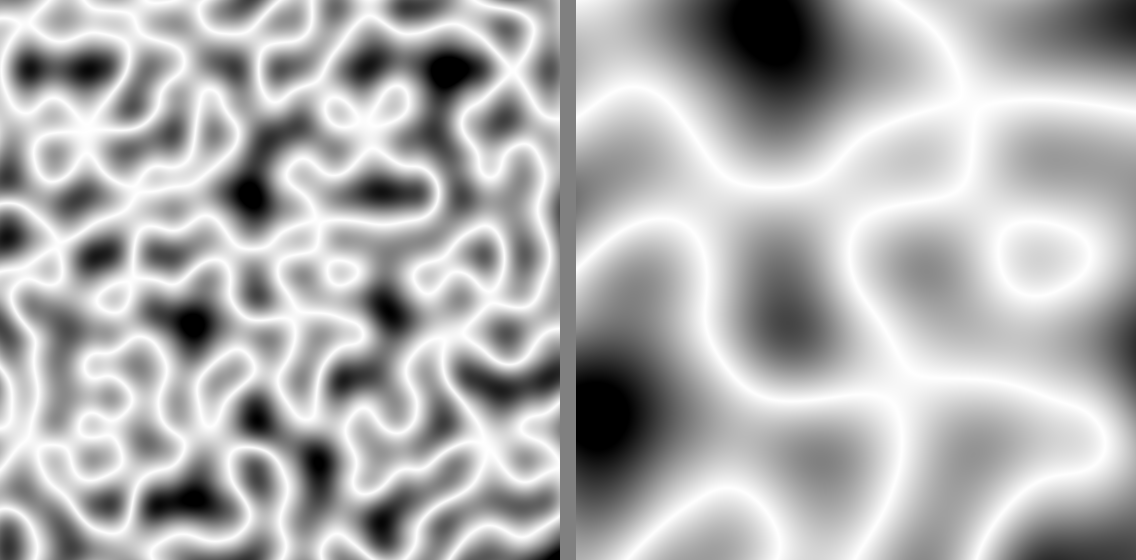
Left, the full canvas; right, a detail of the centre.
Write a WebGL 2 fragment shader that draws this texture.

```glsl
#version 300 es
precision highp float;
// Ridged gradient noise: thin bright creases winding between soft grey and black hollows.

uniform vec2 u_resolution;
out vec4 fragColor;

// Integer hash of a lattice corner, mapped to 0..1.
float hash(ivec2 corner) {
    uvec2 q = uvec2(corner + 4096) * uvec2(1597u, 3571u);
    uint h = (q.x ^ (q.y << 7)) * 747796405u + 2891336u;
    h = ((h >> ((h >> 28) + 4u)) ^ h) * 277803737u;
    h = (h >> 22) ^ h;
    return float(h >> 8) / 16777216.0;
}

// Slope contribution of one lattice corner.
float cornerSlope(ivec2 corner, vec2 offset) {
    float angle = 6.28319 * hash(corner);
    return dot(vec2(cos(angle), sin(angle)), offset);
}

float gradientNoise(vec2 p) {
    ivec2 cell = ivec2(floor(p));
    vec2 f = fract(p);
    vec2 fade = f * f * f * (f * (f * 6.0 - 15.0) + 10.0);
    float bottom = mix(cornerSlope(cell, f),
                       cornerSlope(cell + ivec2(1, 0), f - vec2(1.0, 0.0)), fade.x);
    float top = mix(cornerSlope(cell + ivec2(0, 1), f - vec2(0.0, 1.0)),
                    cornerSlope(cell + ivec2(1, 1), f - vec2(1.0, 1.0)), fade.x);
    return mix(bottom, top, fade.y);
}

void main() {
    vec2 uv = gl_FragCoord.xy / u_resolution.y;

    // The bias makes one side of the creases darker and wider than the other.
    float height = 1.8 * gradientNoise(uv * 9.0 + vec2(3.37, 7.61)) - 0.12;

    // Fold at zero, rounding the crease by about half a pixel.
    float rounding = 0.4 * fwidth(height);
    float depth = sqrt(height * height + rounding * rounding);

    fragColor = vec4(vec3(clamp(1.0 - depth, 0.0, 1.0)), 1.0);
}
```
